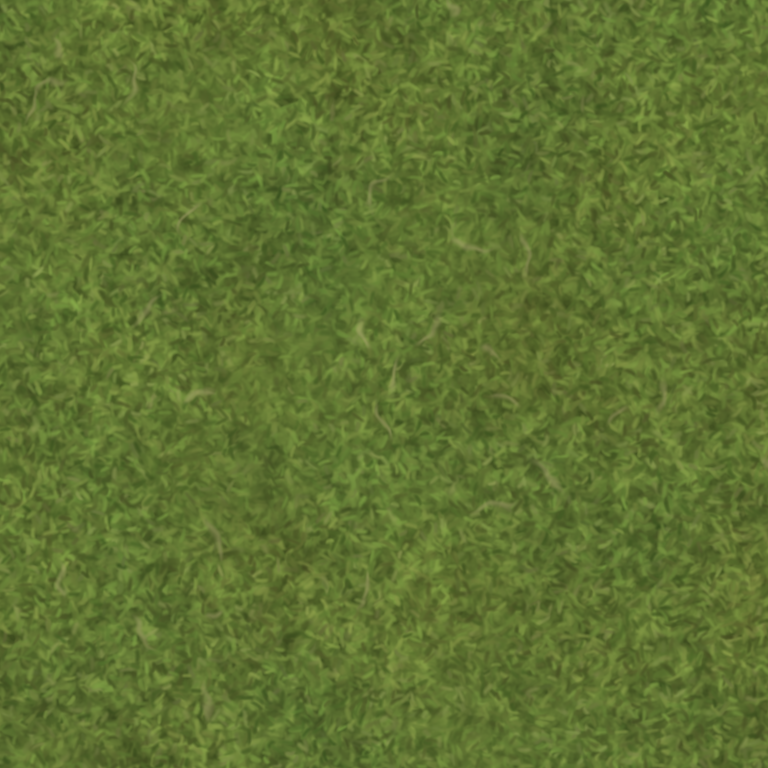
A Shadertoy shader for this texture:

```glsl
// Draws a short, soft lawn of tangled grass blades with a few dry stalks.

const vec3 SHADE_GREEN = vec3(0.235, 0.295, 0.115);
const vec3 MID_GREEN   = vec3(0.366, 0.445, 0.188);
const vec3 LIGHT_GREEN = vec3(0.510, 0.610, 0.272);
const vec3 DRY_STRAW   = vec3(0.570, 0.570, 0.360);
const int BLADE_LAYERS = 6;

vec3 hash3(vec2 p, float seed) {
    vec3 q = fract(vec3(p.xyx + seed * 7.31) * vec3(0.1031, 0.1030, 0.0973));
    q += dot(q, q.yxz + 33.33);
    return fract((q.xxy + q.yzz) * q.zyx);
}

float cornerSlope(vec2 corner, vec2 offset) {
    float angle = 6.2832 * hash3(corner, 3.0).x;
    return dot(vec2(cos(angle), sin(angle)), offset);
}

// Gradient noise, roughly -0.7 to 0.7
float gradientNoise(vec2 p) {
    vec2 i = floor(p), f = fract(p);
    vec2 u = f * f * f * (f * (f * 6.0 - 15.0) + 10.0);
    vec2 e = vec2(1.0, 0.0);
    return mix(mix(cornerSlope(i, f), cornerSlope(i + e, f - e), u.x),
               mix(cornerSlope(i + e.yx, f - e.yx), cornerSlope(i + 1.0, f - 1.0), u.x), u.y);
}

float fbm(vec2 p) {
    float sum = 0.0, gain = 1.0;
    for (int i = 0; i < 3; i++) {
        sum += gain * gradientNoise(p);
        p = mat2(1.6, 1.2, -1.2, 1.6) * p + 5.7;
        gain *= 0.5;
    }
    return sum;
}

// Soft coverage of one tapered, bent blade centred on the origin
float bladeMask(vec2 p, float angle, float halfLength, float halfWidth, float bend) {
    float c = cos(angle), s = sin(angle);
    vec2 q = vec2(c * p.x + s * p.y, c * p.y - s * p.x);
    float along = q.x / halfLength;
    q.y += bend * (along * along - 0.3);
    float width = halfWidth * (1.0 - 0.3 * min(along * along, 1.0));
    return (1.0 - smoothstep(0.0, width, abs(q.y)))
         * (1.0 - smoothstep(0.35, 1.0, abs(along)));
}

vec3 bladeColor(vec3 rnd, float warmth) {
    vec3 green = mix(SHADE_GREEN, LIGHT_GREEN, rnd.x);
    vec3 hueShift = vec3(0.055, -0.010, 0.022) * (rnd.y - 0.45 + 0.6 * warmth);
    float dryness = 0.5 * smoothstep(0.84, 1.0, rnd.z);
    return mix(green + hueShift, DRY_STRAW, dryness);
}

// Lays one blade per grid cell over the colour below
vec3 addBlades(vec3 color, vec2 uv, float density, float seed, float warmth) {
    vec2 p = uv * density + seed * vec2(0.37, 0.61);
    vec2 cell = floor(p);
    for (int y = -1; y <= 1; y++)
    for (int x = -1; x <= 1; x++) {
        vec2 id = cell + vec2(x, y);
        vec3 place = hash3(id, seed);
        vec3 shape = hash3(id, seed + 19.0);
        vec3 tint = hash3(id, seed + 41.0);
        float mask = bladeMask(p - id - place.xy, 6.2832 * place.z,
                               mix(0.4, 0.75, shape.x), mix(0.22, 0.32, shape.y),
                               0.3 * (shape.z - 0.5));
        color = mix(color, bladeColor(tint, warmth), 0.76 * mask);
    }
    return color;
}

// Scatters pale, wavering stalks in a fraction of the cells
vec3 addStalks(vec3 color, vec2 uv, float density, float seed, float share) {
    vec2 waver = vec2(gradientNoise(uv * 40.0), gradientNoise(uv * 40.0 + 17.0));
    vec2 p = uv * density + 0.18 * waver;
    vec2 cell = floor(p);
    for (int y = -1; y <= 1; y++)
    for (int x = -1; x <= 1; x++) {
        vec2 id = cell + vec2(x, y);
        vec3 place = hash3(id, seed);
        vec3 shape = hash3(id, seed + 23.0);
        float mask = bladeMask(p - id - place.xy, 6.2832 * place.z,
                               mix(0.25, 0.6, shape.y), 0.095, 0.3 * (shape.z - 0.5));
        color = mix(color, DRY_STRAW, 0.6 * mask * step(shape.x, share));
    }
    return color;
}

void mainImage(out vec4 fragColor, in vec2 fragCoord) {
    vec2 uv = fragCoord / iResolution.y;

    // Broad patches of hue, light and calm
    float warmth = 0.6 * fbm(uv * 3.5 + 11.0);
    float light = fbm(uv * 5.0 + 31.0);
    float calm = smoothstep(-0.1, 0.7, fbm(uv * 4.0 + 53.0));

    // Shadowed undergrowth, then tangled blades
    float gaps = fbm(uv * 44.0);
    vec3 color = mix(SHADE_GREEN, LIGHT_GREEN, clamp(0.4 + 0.6 * gaps, 0.0, 1.0));
    for (int i = 0; i < BLADE_LAYERS; i++) {
        float layer = float(i);
        color = addBlades(color, uv, 41.0 + 2.5 * layer, 1.0 + layer, warmth);
    }
    color = mix(color, MID_GREEN, 0.1 + 0.3 * calm);
    color = addStalks(color, uv, 15.0, 71.0, 0.12);

    // Gentle shading over patches and tufts
    float tufts = gradientNoise(uv * 27.0) + gradientNoise(uv * 52.0 + 9.0);
    color *= 1.015 + 0.09 * light + 0.12 * tufts;
    color += vec3(0.016, 0.002, -0.010) * warmth;
    fragColor = vec4(color, 1.0);
}
```
